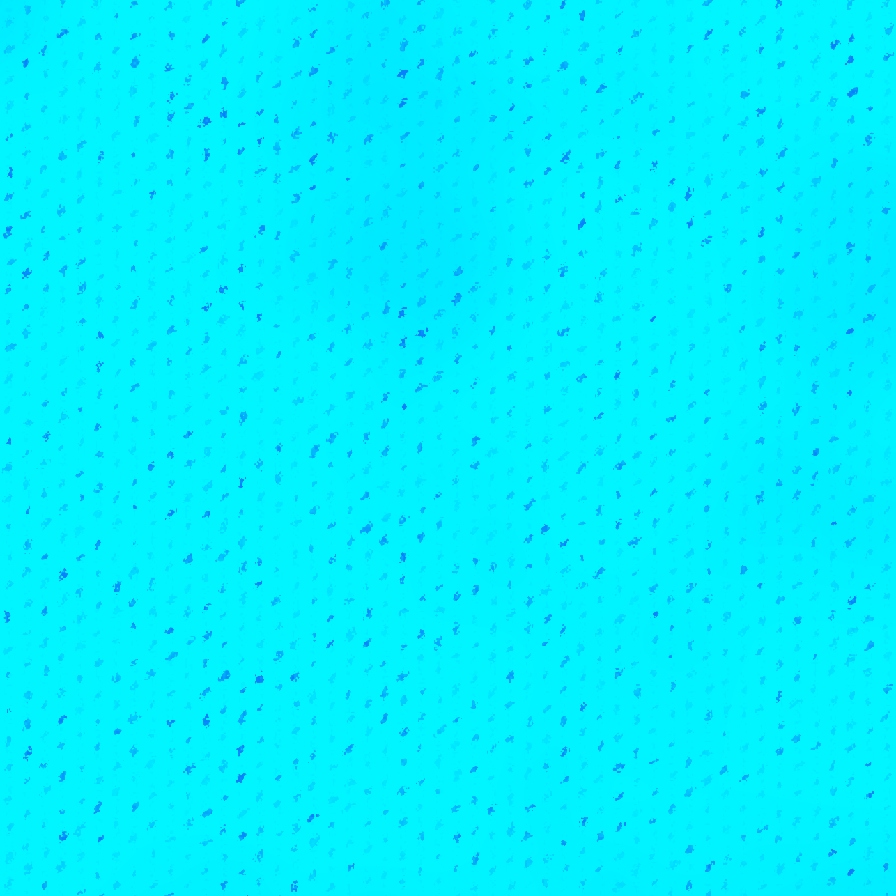
This texture is drawn by a WebGL 1 fragment shader. Its source:

```glsl
precision highp float;
// Bright cyan sheet with faint cloudy patches and staggered columns of tiny
// ragged blue flecks. Each grid cell holds one tilted ellipse torn apart by
// fine blocky noise; its depth of colour varies by fleck and column.

uniform vec2 u_resolution;

const vec3 SHEET = vec3(0.0, 0.960, 1.0);
const vec3 CLOUD = vec3(0.0, 0.915, 1.0);
const vec3 FLECK = vec3(0.04, 0.50, 0.98);
const vec2 GRID = vec2(50.0, 30.0);           // columns and rows of flecks
const vec2 FLECK_SIZE = vec2(0.0066, 0.0036); // half length, half width
const float FLECK_ANGLE = 0.95;               // radians, leaning up and right
const float ANGLE_SPREAD = 0.9;
const vec2 JITTER = vec2(0.0035, 0.009);
const float RAGGED_SCALE = 390.0;
const float RAGGED_DEPTH = 1.35;
const float RAGGED_LEVEL = 0.64;              // higher tears more away
const float CLOUD_SCALE = 3.8;
const float SPECK_SCALE = 400.0;
const float SPECK_STRENGTH = 0.06;
const float EDGE_PIXELS = 110.0;              // edge softness over resolution

float hash(vec2 p) {
  vec3 q = fract(vec3(p.xyx) * vec3(0.1031, 0.1030, 0.0973));
  q += dot(q, q.yzx + 33.33);
  return fract((q.x + q.y) * q.z);
}

// Value noise; a blend width of 1 is smooth, smaller ones are blocky
float noise(vec2 p, float blend) {
  vec2 i = floor(p);
  vec2 f = smoothstep(0.5 - 0.5 * blend, 0.5 + 0.5 * blend, fract(p));
  float low = mix(hash(i), hash(i + vec2(1.0, 0.0)), f.x);
  float high = mix(hash(i + vec2(0.0, 1.0)), hash(i + vec2(1.0, 1.0)), f.x);
  return mix(low, high, f.y);
}

mat2 rotation(float angle) {
  float c = cos(angle);
  float s = sin(angle);
  return mat2(c, -s, s, c);
}

// Broad soft patches from three turned octaves
float clouds(vec2 p) {
  float sum = 0.0;
  float weight = 0.55;
  p = p * CLOUD_SCALE + 7.3;
  for (int i = 0; i < 3; i++) {
    sum += weight * noise(p, 1.0);
    p = rotation(0.7) * p * 1.8 + 11.0;
    weight *= 0.5;
  }
  return sum;
}

// Amount of fleck colour at p
float flecks(vec2 p, float softness) {
  vec2 g = p * GRID;
  float column = floor(g.x);
  g.y += 0.5 * mod(column, 2.0) + 0.25 * hash(vec2(column, 91.0));
  vec2 cell = floor(g);
  vec2 local = (fract(g) - 0.5) / GRID;
  vec2 shift = vec2(hash(cell + 3.7), hash(cell + 51.2)) - 0.5;
  float angle = FLECK_ANGLE + ANGLE_SPREAD * (hash(cell + 23.1) - 0.5);
  float size = mix(0.62, 1.12, hash(cell + 77.7));

  // Tilted ellipse, torn by blocky noise
  vec2 q = rotation(angle) * (local - shift * JITTER);
  float body = 1.0 - length(q / (FLECK_SIZE * size));
  float tear = RAGGED_DEPTH * (noise(p * RAGGED_SCALE, 0.55) - RAGGED_LEVEL);
  float mask = smoothstep(-softness, softness, body + tear);

  // Mostly pale, a few deep; some columns are stronger than others
  float columnTone = mix(0.65, 1.15, hash(vec2(column, 17.0)));
  float depth = 0.15 + 0.85 * pow(hash(cell + 131.0), 2.2);
  float grain = mix(0.7, 1.2, noise(p * RAGGED_SCALE * 0.8 + 40.0, 0.55));
  float fleck = mask * min(depth * columnTone * grain, 1.0);

  // Faint dust along the column
  float nearColumn = 1.0 - smoothstep(0.001, 0.006, abs(local.x));
  float dust = smoothstep(0.72, 0.84, noise(p * SPECK_SCALE + 9.0, 1.0));
  return max(fleck, SPECK_STRENGTH * dust * nearColumn);
}

void main() {
  float resolution = min(u_resolution.x, u_resolution.y);
  vec2 p = gl_FragCoord.xy / resolution;
  vec3 color = mix(SHEET, CLOUD, smoothstep(0.38, 0.85, clouds(p)));
  color = mix(color, FLECK, flecks(p, EDGE_PIXELS / resolution));
  gl_FragColor = vec4(color, 1.0);
}
```
